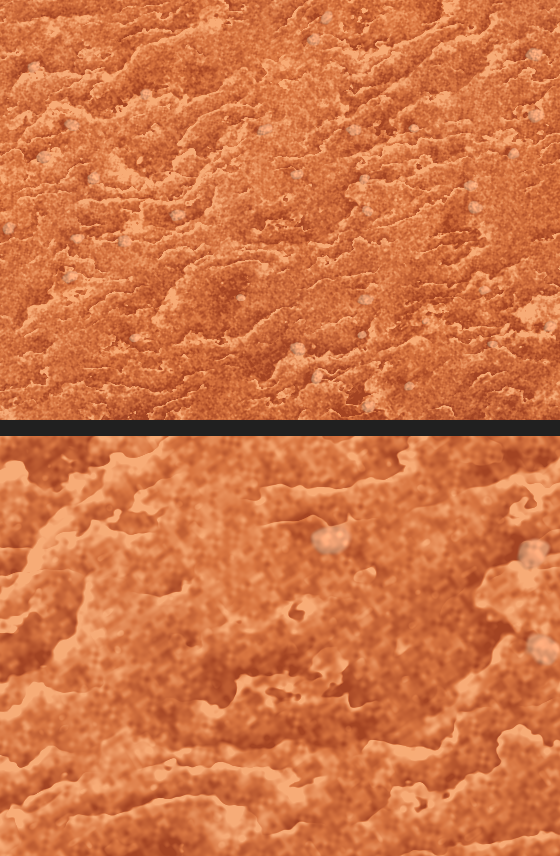
Top, the full canvas; bottom, a detail of the centre.
Reproduce this texture procedurally as a Shadertoy shader.

```glsl
#define STREAK_ANGLE 0.5
#define BROAD_LEDGES 8.5
#define FINE_LEDGES 19.0
#define GRAIN_SCALE 230.0
#define PEBBLE_GRID 7.5
#define PEBBLE_SHARE 0.42
#define CONTRAST 1.2
#define MEAN_TONE 0.46
#define DARK_CLAY vec3(0.69, 0.31, 0.16)
#define MID_CLAY vec3(0.85, 0.46, 0.25)
#define PALE_SAND vec3(0.96, 0.65, 0.44)
#define PEBBLE_PINK vec3(0.95, 0.64, 0.46)

float hash(vec2 p) {
    return fract(sin(dot(p, vec2(127.1, 311.7))) * 43758.5453);
}

float noise(vec2 p) {
    vec2 i = floor(p), f = fract(p);
    f = f * f * (3.0 - 2.0 * f);
    return mix(mix(hash(i), hash(i + vec2(1, 0)), f.x),
               mix(hash(i + vec2(0, 1)), hash(i + vec2(1, 1)), f.x), f.y);
}

float fbm(vec2 p) {
    float sum = 0.0, amp = 0.5;
    for (int i = 0; i < 5; i++) {
        sum += amp * noise(p);
        p = mat2(0.8, 0.6, -0.6, 0.8) * p * 2.03 + 17.3;
        amp *= 0.5;
    }
    return sum;
}

mat2 rotation(float a) {
    return mat2(cos(a), -sin(a), sin(a), cos(a));
}

// Overlapping scales: a slow rise, a crumbly bright rim, then a shaded drop
float ledges(vec2 q, float freq, float seed) {
    vec2 s = q * freq + seed;
    float crumble = noise(q * 70.0 + seed) + 0.6 * noise(q * 150.0);
    float climb = s.y + 3.0 * fbm(s * vec2(0.6, 0.85)) + 0.013 * freq * crumble;
    float f = fract(climb);
    float rim = smoothstep(0.66, 0.91, f) * (1.0 - smoothstep(0.93, 1.0, f));
    float shade = max(1.0 - smoothstep(0.0, 0.5, f), smoothstep(0.93, 1.0, f));
    float crumbs = 0.2 + 1.3 * noise(q * 105.0 + seed);
    float strength = smoothstep(0.38, 0.62, fbm(s * 0.85 + 40.0));
    return strength * (0.75 * rim * crumbs + 0.2 * (f - 0.5) * (1.0 - shade) - 0.4 * shade);
}

// x: coverage, y: light on the stone, z: shadow and groove around it
vec3 pebbles(vec2 p) {
    vec3 result = vec3(0);
    vec2 home = floor(p * PEBBLE_GRID);
    float rough = noise(p * 75.0) + 0.5 * noise(p * 150.0) - 0.75;
    for (int j = -1; j <= 1; j++)
    for (int i = -1; i <= 1; i++) {
        vec2 cell = home + vec2(i, j);
        if (hash(cell + 3.7) > PEBBLE_SHARE) continue;
        vec2 jitter = vec2(hash(cell + 11.0), hash(cell + 23.0));
        float radius = mix(0.011, 0.021, hash(cell + 31.0));
        vec2 d = (p - (cell + 0.15 + 0.7 * jitter) / PEBBLE_GRID) / radius;
        vec2 e = rotation(hash(cell + 47.0) * 1.4 - 0.4) * d;
        e.y *= mix(1.05, 1.6, hash(cell + 59.0));
        float dist = length(e) + 0.4 * rough;
        float body = 1.0 - smoothstep(0.75, 1.08, dist);
        float light = 0.55 + 0.5 * dot(d, vec2(0.5, 0.15)) - 0.35 * dist * dist;
        vec2 back = d + vec2(1.0, -0.35);
        float shadow = exp(-0.8 * dot(back, back));
        vec2 t = rotation(STREAK_ANGLE + 0.2) * d;
        float groove = exp(-2.5 * (t.y - 0.5) * (t.y - 0.5))
                     * smoothstep(0.3, -0.8, t.x) * smoothstep(-5.0, -1.0, t.x);
        if (body > result.x) result.xy = vec2(body, light);
        result.z = max(result.z, max(shadow, 0.5 * groove));
    }
    return result;
}

vec3 clay(float tone) {
    tone = clamp(tone, -0.15, 1.05);
    return tone < 0.5 ? mix(DARK_CLAY, MID_CLAY, tone * 2.0)
                      : mix(MID_CLAY, PALE_SAND, tone * 2.0 - 1.0);
}

void mainImage(out vec4 fragColor, in vec2 fragCoord) {
    vec2 uv = fragCoord / iResolution.xy;
    vec2 p = fragCoord / iResolution.y;
    vec2 q = rotation(STREAK_ANGLE) * p;

    // Broad light and eroded relief
    float tone = 0.45 * (fbm(q * vec2(2.5, 5.0) + 5.0) - 0.48);
    tone += 0.08 * (uv.y - uv.x) - 0.2 * dot(uv - 0.5, uv - 0.5) + 0.03;
    tone += 0.72 * ledges(q, BROAD_LEDGES, 3.0);
    tone += 0.72 * ledges(rotation(-0.3) * q, FINE_LEDGES, 19.0);

    // Sand grain and loose crumbs, turned off the pixel grid
    vec2 g = rotation(0.6) * p * GRAIN_SCALE;
    float grain = noise(g) - 0.5;
    tone += 0.5 * grain + 0.3 * (noise(rotation(0.9) * g * 0.5 + 9.0) - 0.5);
    tone += 0.2 * smoothstep(0.8, 0.95, noise(g * 0.45 + 31.0));

    // Stones with their shadows
    vec3 stone = pebbles(p);
    tone = MEAN_TONE + CONTRAST * tone - 0.45 * stone.z;
    vec3 color = clay(tone);
    color += vec3(-0.02, 0.0, 0.02) * (fbm(p * 6.0 + 60.0) - 0.4);
    vec3 stoneColor = PEBBLE_PINK * (0.74 + 0.5 * stone.y + 0.25 * grain);
    color = mix(color, stoneColor, stone.x);

    fragColor = vec4(clamp(color, 0.0, 1.0), 1.0);
}
```
